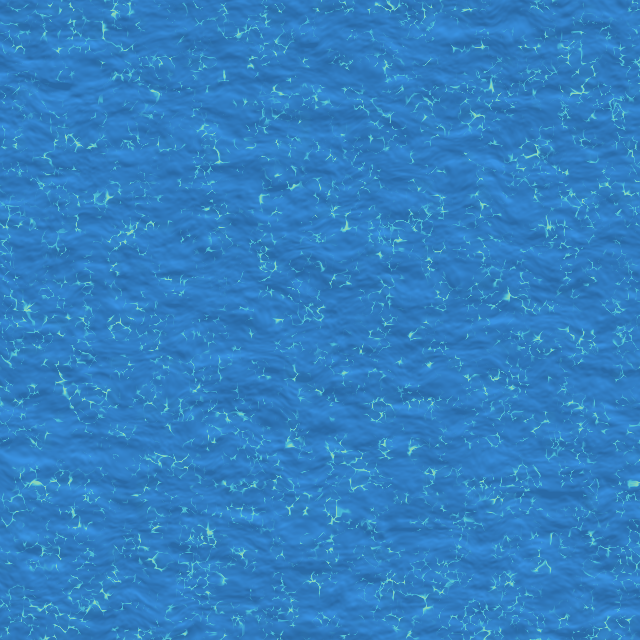
Reproduce this texture procedurally as a WebGL 1 fragment shader.

```glsl
precision highp float;

uniform vec2 u_resolution;

const vec3 DEEP_BLUE = vec3(0.160, 0.415, 0.655);
const vec3 CREST_BLUE = vec3(0.230, 0.580, 0.895);
const vec3 AQUA = vec3(0.290, 0.740, 0.850);
const vec3 PALE_GLINT = vec3(0.560, 0.840, 0.720);

float hash(vec2 p) {
  return fract(sin(dot(p, vec2(127.1, 311.7))) * 43758.5453);
}

vec2 hash2(vec2 p) {
  return vec2(hash(p), hash(p + 57.3));
}

float noise(vec2 p) {
  vec2 cell = floor(p);
  vec2 f = fract(p);
  vec2 s = f * f * f * (f * (f * 6.0 - 15.0) + 10.0);
  float low = mix(hash(cell), hash(cell + vec2(1.0, 0.0)), s.x);
  float high = mix(hash(cell + vec2(0.0, 1.0)), hash(cell + 1.0), s.x);
  return mix(low, high, s.y);
}

float fbm(vec2 p) {
  float sum = 0.0;
  float amplitude = 0.5;
  for (int i = 0; i < 4; i++) {
    sum += amplitude * noise(p);
    p = mat2(1.8, 0.7, -0.7, 1.8) * p + 17.7;
    amplitude *= 0.5;
  }
  return sum;
}

vec2 warp(vec2 p, float frequency, float amount) {
  vec2 offset = vec2(noise(p * frequency), noise(p * frequency + 31.4));
  return p + (offset - 0.5) * amount;
}

// Distances to the three nearest scattered cell centres
vec3 nearestThree(vec2 p) {
  vec2 cell = floor(p);
  vec3 nearest = vec3(8.0);
  for (int y = -1; y <= 1; y++) {
    for (int x = -1; x <= 1; x++) {
      vec2 id = cell + vec2(float(x), float(y));
      float d = length(id + hash2(id) - p);
      if (d < nearest.x) nearest = vec3(d, nearest.xy);
      else if (d < nearest.y) nearest = vec3(nearest.x, d, nearest.y);
      else nearest.z = min(nearest.z, d);
    }
  }
  return nearest;
}

// Small, slightly flattened ripples lit from above
float rippleLight(vec2 p) {
  vec2 stretch = vec2(21.0, 37.0);
  vec2 q = warp(p, 18.0, 0.02);
  float height = fbm(q * stretch);
  float slope = height - fbm((q + vec2(0.0015, 0.0045)) * stretch);
  float patches = fbm(p * vec2(6.0, 10.0) + 8.2) - 0.47;
  return 0.41 + 2.6 * slope + 0.2 * patches + 0.25 * (height - 0.47);
}

// Short, jagged branches that brighten where cell borders meet
float caustics(vec2 p, float scale) {
  vec2 q = warp(warp(p, 45.0, 0.012), 130.0, 0.006);
  vec3 d = nearestThree(q * scale);
  float border = 1.0 - smoothstep(0.0, 0.21, d.y - d.x);
  float junction = 1.0 - smoothstep(0.05, 0.45, d.z - d.x);
  float presence = smoothstep(0.42, 0.92, noise(p * 47.0 + 4.6));
  return border * (0.12 + junction) * presence;
}

void main() {
  vec2 p = gl_FragCoord.xy / u_resolution.y;

  // Water surface
  float light = clamp(rippleLight(p), 0.0, 1.0);
  vec3 color = mix(DEEP_BLUE, CREST_BLUE, light);

  // Soft glow around groups of glints
  float glow = smoothstep(0.5, 0.95, noise(p * 47.0 + 4.6));
  color = mix(color, AQUA, 0.08 * glow);

  // Bright branching glints
  float glint = max(caustics(p, 56.0), 0.75 * caustics(p + 3.7, 72.0));
  color = mix(color, AQUA, smoothstep(0.0, 0.75, glint));
  color = mix(color, PALE_GLINT, smoothstep(0.55, 1.1, glint));

  gl_FragColor = vec4(color, 1.0);
}
```
